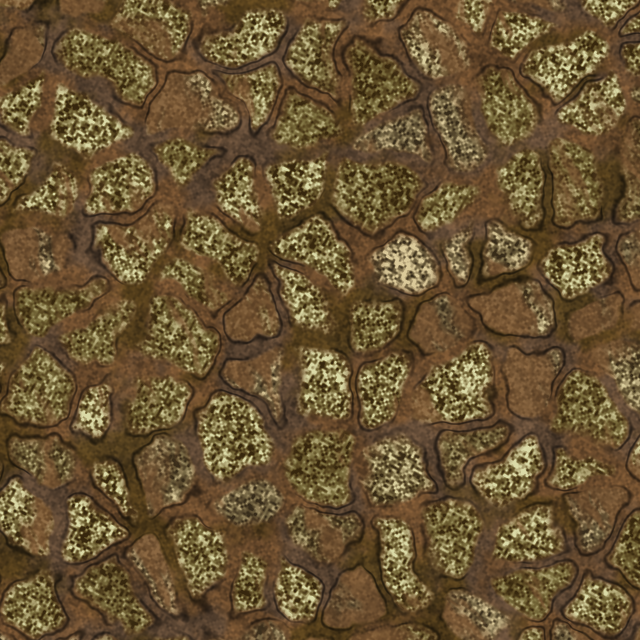
Give the GLSL for this texture, as a WebGL 1 fragment shader.

```glsl
precision highp float;
// Rough speckled olive stones set in brown earth, with dirt smeared across them.
uniform vec2 u_resolution;

const float STONES_ACROSS = 9.2;
const float GRAINS_ACROSS = 250.0;

const vec3 SHADOW = vec3(0.21, 0.15, 0.05);
const vec3 UMBER  = vec3(0.35, 0.28, 0.13);
const vec3 OLIVE  = vec3(0.48, 0.43, 0.24);
const vec3 SAND   = vec3(0.69, 0.65, 0.46);
const vec3 PALE   = vec3(0.86, 0.86, 0.66);
const vec3 EARTH  = vec3(0.42, 0.295, 0.175);
const vec3 SILT   = vec3(0.36, 0.275, 0.20);
const vec3 MOSS   = vec3(0.29, 0.22, 0.08);

vec2 hash2(vec2 p) {
  vec3 q = fract(p.xyx * vec3(0.1031, 0.1030, 0.0973));
  q += dot(q, q.yzx + 33.33);
  return fract((q.xx + q.yz) * q.zy);
}

float noise(vec2 p) {
  vec2 cell = floor(p), f = fract(p);
  f = f * f * (3.0 - 2.0 * f);
  float low = mix(hash2(cell).x, hash2(cell + vec2(1.0, 0.0)).x, f.x);
  float high = mix(hash2(cell + vec2(0.0, 1.0)).x, hash2(cell + 1.0).x, f.x);
  return mix(low, high, f.y);
}

vec2 turn(vec2 p, float angle) {
  float c = cos(angle), s = sin(angle);
  return vec2(c * p.x - s * p.y, s * p.x + c * p.y);
}

float fbm(vec2 p) {
  float sum = 0.0, weight = 0.5;
  for (int i = 0; i < 4; i++) {
    sum += weight * noise(p);
    p = turn(p, 0.65) * 2.03 + 17.3;
    weight *= 0.5;
  }
  return sum / 0.9375;
}

float smoothMin(float a, float b, float k) {
  float h = max(k - abs(a - b), 0.0) / k;
  return min(a, b) - 0.25 * h * h * k;
}

vec2 toSeed(vec2 cell, vec2 p) {
  return cell + 0.07 + 0.86 * hash2(cell + 41.0) - p;
}

// Rounded distance to the cell border in x, cell id in yz.
vec3 stoneCell(vec2 p) {
  vec2 base = floor(p), id = base, nearest = vec2(9.0);
  for (int j = -1; j <= 1; j++)
  for (int i = -1; i <= 1; i++) {
    vec2 cell = base + vec2(float(i), float(j));
    vec2 seed = toSeed(cell, p);
    if (dot(seed, seed) < dot(nearest, nearest)) { nearest = seed; id = cell; }
  }
  float border = 2.0;
  for (int j = -2; j <= 2; j++)
  for (int i = -2; i <= 2; i++) {
    vec2 seed = toSeed(id + vec2(float(i), float(j)), p);
    vec2 apart = seed - nearest;
    if (dot(apart, apart) > 0.0001)
      border = smoothMin(border, dot(0.5 * (seed + nearest), normalize(apart)), 0.14);
  }
  return vec3(border, id);
}

vec3 stoneRamp(float light) {
  vec3 color = mix(SHADOW, UMBER, smoothstep(0.0, 0.32, light));
  color = mix(color, OLIVE, smoothstep(0.25, 0.58, light));
  color = mix(color, SAND, smoothstep(0.52, 0.84, light));
  return mix(color, PALE, smoothstep(0.8, 1.1, light));
}

void main() {
  vec2 uv = gl_FragCoord.xy / u_resolution.y;

  // Irregular stone outlines
  vec2 warp = vec2(fbm(uv * 11.0), fbm(uv * 11.0 + 53.0)) - 0.5;
  vec3 cell = stoneCell(uv * STONES_ACROSS + 0.65 * warp + 30.0);
  vec2 character = hash2(cell.yz + 7.0);
  float rim = cell.x - 0.035 - 0.10 * fbm(uv * 16.0 + 9.0);
  float stone = smoothstep(-0.015, 0.055, rim);

  // Fine speckle
  float grain = 0.7 * noise(turn(uv, 0.5) * GRAINS_ACROSS)
              + 0.3 * noise(turn(uv, 1.2) * GRAINS_ACROSS * 0.55) - 0.5;
  float patches = fbm(uv * 22.0 + 80.0) - 0.5;

  // Dirt smeared over the stones, in streaks whose direction drifts
  vec2 flow = turn(uv + 0.05 * warp, 0.9 + 0.5 * noise(uv * 3.0));
  float streak = fbm(flow * vec2(9.0, 34.0) + 20.0);
  float smear = 0.55 * streak + 0.45 * fbm(uv * 8.0 + 3.0) + 0.26 * (character.x - 0.5);
  float dirt = 0.88 * smoothstep(0.50, 0.66, smear);
  dirt = max(dirt, 0.6 * (1.0 - smoothstep(0.0, 0.13, rim)));

  // Stone surface
  float light = 0.47 + 0.22 * (character.y - 0.4) + 0.5 * patches;
  light += grain * mix(1.1, 1.9, character.y);
  vec3 stoneColor = stoneRamp(light);
  stoneColor = mix(stoneColor, stoneColor.rrr * vec3(1.0, 0.87, 0.66), 0.6 * smoothstep(0.55, 0.9, character.x));

  // Earth between the stones
  vec3 earth = mix(EARTH, SILT, smoothstep(0.42, 0.66, fbm(uv * 13.0 + 60.0)));
  vec3 gap = mix(earth, MOSS, 0.75 * smoothstep(0.50, 0.68, fbm(uv * 10.0 + 31.0)));
  gap *= 1.0 + 0.55 * grain + 0.5 * patches;
  vec3 smearColor = EARTH * (1.0 + 0.3 * grain + 0.5 * (streak - 0.5));

  vec3 color = mix(gap, mix(stoneColor, smearColor, dirt), stone);

  // Broken dark crevices hugging the stones
  float crevice = 1.0 - smoothstep(0.0, 0.04, abs(rim + 0.015));
  color *= 1.0 - 0.5 * crevice * smoothstep(0.36, 0.58, fbm(uv * 14.0 + 12.0));

  gl_FragColor = vec4(color, 1.0);
}
```
